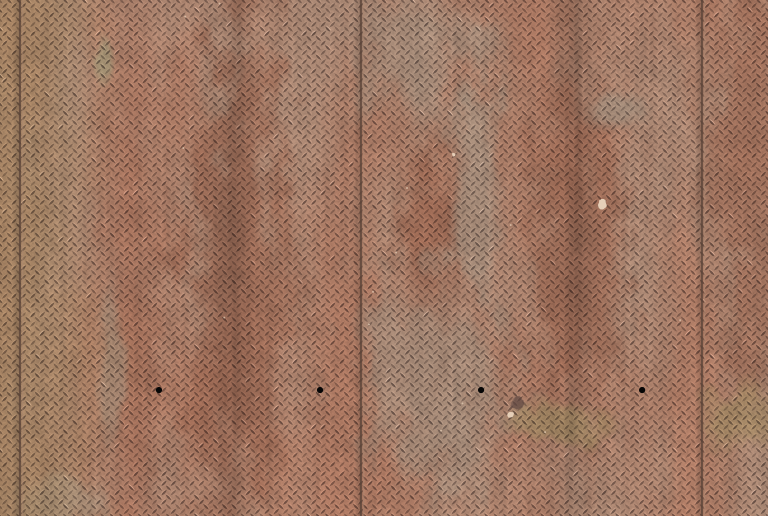
A Shadertoy shader for this texture:

```glsl
float hash(vec2 p) {
    return fract(sin(dot(p, vec2(127.1, 311.7))) * 43758.5453);
}

float noise(vec2 p) {
    vec2 i = floor(p), f = fract(p);
    f = f * f * (3.0 - 2.0 * f);
    return mix(mix(hash(i), hash(i + vec2(1, 0)), f.x),
               mix(hash(i + vec2(0, 1)), hash(i + 1.0), f.x), f.y);
}

float fbm(vec2 p) {
    float sum = 0.0, amp = 0.5;
    for (int i = 0; i < 5; i++) {
        sum += amp * noise(p);
        p = p * 2.03 + 17.3;
        amp *= 0.5;
    }
    return sum;
}

// Soft stain with a ragged outline
float stain(vec2 p, vec2 center, vec2 size) {
    float ragged = (fbm(p * vec2(38.0, 24.0)) - 0.48) * 1.6;
    return smoothstep(1.4, 0.4, length((p - center) / size) + ragged);
}

// Small chip with an irregular rim
float chip(vec2 p, vec2 center, float radius, float aa) {
    float rim = radius * (0.65 + 0.7 * noise(p * 260.0));
    return smoothstep(aa, -aa, length(p - center) - rim);
}

// Pointed raised bar along x
float lug(vec2 q, float width, float aa) {
    float d = abs(q.y) - width * (1.0 - q.x * q.x / 0.14);
    return smoothstep(aa, -aa, d);
}

vec3 weatheredPaint(vec2 p) {
    float streaks = fbm(p * vec2(13.0, 2.2) + 4.0);
    float clouds = fbm(p * vec2(9.0, 6.0) + 31.0);
    vec3 color = mix(vec3(0.68, 0.475, 0.385), vec3(0.675, 0.54, 0.46),
                     smoothstep(0.28, 0.72, 0.55 * streaks + 0.45 * clouds));

    // Broad rust bands
    vec3 rust = vec3(0.61, 0.405, 0.32);
    color = mix(color, rust, 0.75 * stain(p, vec2(0.31, 0.32), vec2(0.075, 0.30)));
    color = mix(color, rust, 0.50 * stain(p, vec2(0.17, 0.26), vec2(0.045, 0.25)));
    color = mix(color, rust, 0.85 * stain(p, vec2(0.565, 0.36), vec2(0.050, 0.14)));
    color = mix(color, rust, 0.75 * stain(p, vec2(0.75, 0.36), vec2(0.065, 0.22)));
    color = mix(color, rust, 0.65 * stain(p, vec2(0.98, 0.45), vec2(0.060, 0.30)));

    // Faded grey areas
    vec3 faded = vec3(0.645, 0.565, 0.495);
    color = mix(color, faded, 0.75 * stain(p, vec2(0.62, 0.43), vec2(0.030, 0.14)));
    color = mix(color, faded, 0.65 * stain(p, vec2(0.56, 0.17), vec2(0.100, 0.14)));
    color = mix(color, faded, 0.60 * stain(p, vec2(0.55, 0.60), vec2(0.090, 0.09)));
    color = mix(color, faded, 0.60 * stain(p, vec2(0.145, 0.20), vec2(0.016, 0.12)));
    color = mix(color, faded, 0.75 * stain(p, vec2(0.08, 0.025), vec2(0.060, 0.030)));
    color = mix(color, faded, 0.75 * stain(p, vec2(0.80, 0.53), vec2(0.040, 0.022)));

    // Olive discoloration
    vec3 olive = vec3(0.64, 0.535, 0.39);
    color = mix(color, olive, 0.65 * smoothstep(0.18, 0.02, p.x + 0.12 * (clouds - 0.5)));
    color = mix(color, olive, 0.85 * stain(p, vec2(0.735, 0.118), vec2(0.055, 0.026)));
    color = mix(color, olive, 0.80 * stain(p, vec2(0.97, 0.125), vec2(0.055, 0.040)));
    color = mix(color, vec3(0.62, 0.57, 0.45), 0.8 * stain(p, vec2(0.135, 0.59), vec2(0.014, 0.035)));
    return color;
}

void mainImage(out vec4 fragColor, in vec2 fragCoord) {
    vec2 p = fragCoord / iResolution.x;
    float aa = 0.6 / iResolution.x;
    vec3 color = weatheredPaint(p);

    // Dirt streaks and mottling, one main streak per panel
    float panelX = fract((p.x - 0.026) / 0.444);
    float streak = exp(-pow((panelX - 0.62) / 0.05, 2.0));
    color *= 1.0 - 0.13 * streak * (0.2 + noise(p * vec2(130.0, 8.0)));
    color *= 0.97 + 0.06 * noise(p * vec2(160.0, 5.0));
    color *= 0.93 + 0.14 * fbm(p * 45.0);
    color *= 0.95 + 0.10 * noise(p * 420.0);

    // Tread bars: two interleaved lattices, one per diagonal
    for (int k = 0; k < 2; k++) {
        vec2 grid = p * 82.0 + 0.5 * float(k);
        float wear = hash(floor(grid) + 57.0 * float(k));
        float slant = 1.0 - 2.0 * float(k);
        vec2 q = fract(grid) - 0.5;
        q = vec2(q.x + slant * q.y, q.y - slant * q.x) * 0.7071;
        float shade = lug(q + vec2(0.0, 0.02), 0.112, 82.0 * aa);
        float shine = lug(q - vec2(0.0, 0.13), 0.06, 82.0 * aa);
        color = mix(color, color * vec3(0.61, 0.59, 0.60), shade * (0.55 + 0.45 * wear));
        color = mix(color, color * 1.10 + 0.025, shine * (0.2 + 0.8 * wear));
        color += 0.09 * shine * step(0.98, wear);
    }

    // Panel seams: dark groove with a lit lip
    float seam = (fract((p.x - 0.026) / 0.444 + 0.5) - 0.5) * 0.444;
    color = mix(color, vec3(0.39, 0.29, 0.24), 0.8 * smoothstep(aa, -aa, abs(seam) - 0.0015));
    color = mix(color, vec3(0.67, 0.53, 0.44), 0.5 * smoothstep(aa, -aa, abs(seam - 0.0034) - 0.0010));
    color *= 1.0 - 0.12 * smoothstep(0.007, 0.0, abs(seam + 0.003));

    // Row of four drilled holes
    float index = clamp(round((p.x - 0.207) / 0.2097), 0.0, 3.0);
    float hole = length(p - vec2(0.207 + 0.2097 * index, 0.164)) - 0.0040;
    color = mix(color, vec3(0.02), smoothstep(aa, -aa, hole));

    // Paint chips and a dark scrape
    color = mix(color, vec3(0.36, 0.27, 0.25), 0.7 * chip(p, vec2(0.673, 0.147), 0.008, aa * 2.0));
    vec3 bare = vec3(0.90, 0.81, 0.72);
    color = mix(color, bare, chip(p, vec2(0.784, 0.405), 0.0065, aa));
    color = mix(color, bare, chip(p, vec2(0.665, 0.132), 0.0036, aa));
    color = mix(color, bare, chip(p, vec2(0.591, 0.470), 0.0026, aa));

    // Scattered pale flecks
    vec2 block = floor(p * 22.0);
    vec2 spot = (block + 0.2 + 0.6 * vec2(hash(block + 5.0), hash(block + 9.0))) / 22.0;
    float fleck = smoothstep(aa, -aa, length(p - spot) - 0.0012);
    color = mix(color, bare, 0.7 * fleck * step(0.96, hash(block + 2.0)));

    fragColor = vec4(color, 1.0);
}
```
